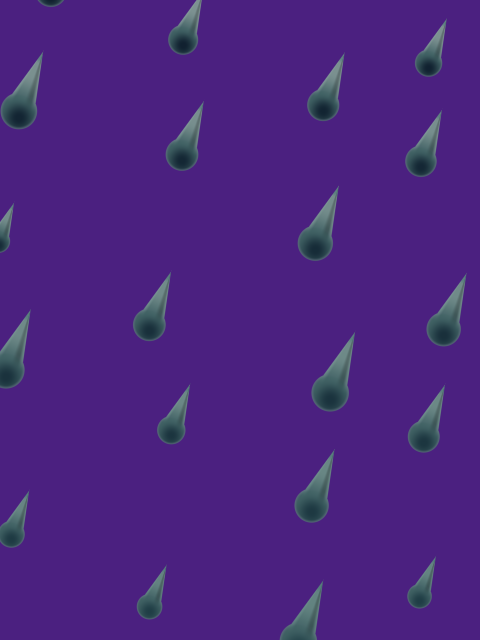
This pattern is drawn by a Shadertoy shader. Its source:

```glsl
vec3 hash3(vec2 cell) {
    vec3 k = vec3(dot(cell, vec2(127.1, 311.7)), dot(cell, vec2(269.5, 183.3)), dot(cell, vec2(71.9, 97.3)));
    return fract(sin(k) * 43758.55);
}

// Half width of the spike at height y, in ball radii
float spikeWidth(float y) {
    return 0.25 * (3.5 - y);
}

// Ball of radius one with a spike rising from it
float dropDistance(vec2 p) {
    float spike = max((abs(p.x) - spikeWidth(p.y)) * 0.97, -p.y);
    return min(length(p) - 1.0, spike);
}

vec3 dropColor(vec2 p, float height) {
    vec3 dark = mix(vec3(0.13, 0.25, 0.28), vec3(0.06, 0.12, 0.18), height);
    vec3 teal = vec3(0.25, 0.38, 0.39);
    vec3 pale = mix(vec3(0.38, 0.51, 0.50), vec3(0.49, 0.57, 0.57), height);

    // Ball: dark core low on the right, lighter rim
    vec3 ball = mix(dark, teal, smoothstep(0.1, 1.15, length(p - vec2(0.15, -0.35))));
    ball = mix(ball, vec3(0.37, 0.42, 0.50), 0.7 * smoothstep(0.82, 1.0, length(p)));

    // Spike: paler upwards, with a shaded groove and a bright right edge
    float across = p.x / max(spikeWidth(p.y), 0.02);
    vec3 spike = mix(teal, pale, smoothstep(0.3, 2.1, p.y));
    spike *= 1.0 - 0.22 * smoothstep(0.05, 0.5, across);
    spike = mix(spike, pale * 1.08, 0.7 * smoothstep(0.6, 0.95, abs(across)));
    spike = mix(spike, vec3(0.30, 0.47, 0.47), 0.6 * smoothstep(2.8, 3.1, p.y));

    return mix(ball, spike, smoothstep(0.2, 1.1, p.y));
}

void mainImage(out vec4 fragColor, in vec2 fragCoord) {
    vec2 uv = fragCoord / iResolution.y;
    vec2 grid = uv / 0.215 + vec2(0.3, 0.4);
    float blur = 0.0022 / 0.215;
    vec3 color = vec3(0.295, 0.127, 0.502);

    // One jittered drop per cell, odd columns staggered
    for (int j = 1; j >= -1; j--)
    for (int i = -1; i <= 1; i++) {
        vec2 cell = floor(grid) + vec2(i, j);
        vec3 rnd = hash3(cell);
        vec2 center = cell + 0.5 + (rnd.xy - 0.5) * vec2(0.46, 0.36);
        center.y += 0.5 * mod(cell.x, 2.0) - 0.25;
        float radius = mix(0.082, 0.138, sqrt(rnd.z));

        // Local frame: y points along the tilted spike
        vec2 along = normalize(vec2(0.38, 0.93));
        vec2 offset = (grid - center) / radius;
        vec2 p = vec2(dot(offset, vec2(along.y, -along.x)), dot(offset, along));

        float d = dropDistance(p) * radius;
        float cover = 1.0 - smoothstep(-0.5 * blur, 0.5 * blur, d);
        color = mix(color, dropColor(p, uv.y), cover);
    }
    fragColor = vec4(color, 1.0);
}
```
